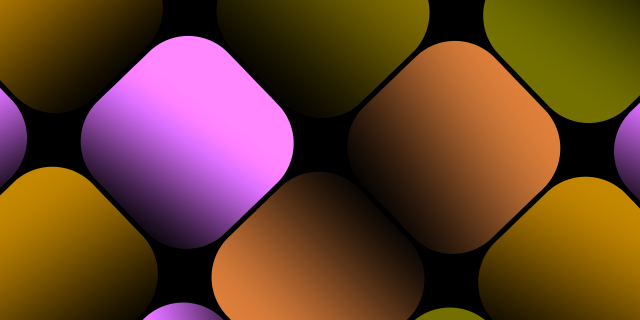
Reproduce this pattern procedurally as a Shadertoy shader.

```glsl
// Tilted lattice of rounded square tiles, each tinted and shaded along its own bearing, on black.

// Lengths of the lattice are in canvas heights; tile sizes are in cells.
const vec2  ORIGIN    = vec2(0.585, 0.555);  // centre of cell (0, 0)
const float CELL      = 0.5893;
const float TILT      = 0.7667;              // lattice rotation, radians
const float HALF_SIDE = 0.486;
const float CORNER    = 0.296;
const float DARK_END  = -0.65;               // where the shading reaches black
const vec3  GROUND    = vec3(0.0);

// Tile colour at full light; w is the distance at which full light is reached.
const vec4 PALETTE[5] = vec4[5](
    vec4(1.05, 0.53, 1.22, 0.25),   // orchid
    vec4(0.87, 0.50, 0.23, 0.50),   // copper
    vec4(0.77, 0.53, 0.00, 0.50),   // gold
    vec4(0.52, 0.44, 0.00, 0.50),   // olive
    vec4(0.45, 0.44, 0.00, 0.40));  // moss

// Repeating 4 x 4 block of variations: palette index and light bearing in degrees.
const int TINT[16] = int[16](
    1, 4, 2, 0,
    0, 1, 1, 4,
    2, 0, 3, 1,
    0, 2, 4, 3);
const float BEARING[16] = float[16](
     45.0,  90.0,  60.0,  60.0,
    195.0, 225.0,  35.0, 235.0,
    125.0,  55.0,  50.0, 225.0,
    120.0, 130.0,  45.0, 225.0);

vec2 rotate(vec2 p, float angle) {
    float c = cos(angle), s = sin(angle);
    return vec2(c * p.x - s * p.y, s * p.x + c * p.y);
}

float roundedSquare(vec2 p, float halfSide, float radius) {
    vec2 q = abs(p) - halfSide + radius;
    return length(max(q, 0.0)) + min(max(q.x, q.y), 0.0) - radius;
}

// Light ramp across one tile.
vec3 tileColor(vec2 local, ivec2 cell) {
    int slot = ((cell.y + 2) & 3) * 4 + ((cell.x + 1) & 3);
    vec4 tint = PALETTE[TINT[slot]];
    float bearing = radians(BEARING[slot]) - TILT;
    float along = dot(local, vec2(cos(bearing), sin(bearing)));
    return min(tint.rgb * smoothstep(DARK_END, tint.w, along), 1.0);
}

void mainImage(out vec4 fragColor, in vec2 fragCoord) {
    // Lattice coordinates
    vec2 p = rotate(fragCoord / iResolution.y - ORIGIN, -TILT) / CELL;
    vec2 cell = floor(p + 0.5);
    vec2 local = p - cell;

    // Tile over ground, with a one-pixel soft edge
    float pixel = 1.0 / (iResolution.y * CELL);
    float dist = roundedSquare(local, HALF_SIDE, CORNER);
    float cover = clamp(0.5 - dist / pixel, 0.0, 1.0);
    fragColor = vec4(mix(GROUND, tileColor(local, ivec2(cell)), cover), 1.0);
}
```
